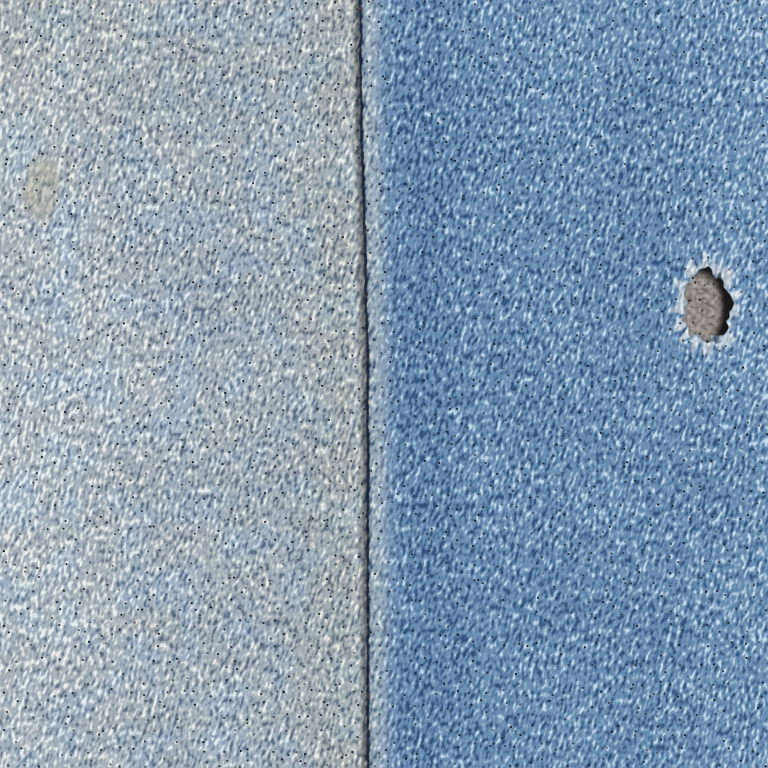
Give the GLSL for this texture, as a Shadertoy shader.

```glsl
// Two panels of washed denim joined by a vertical seam, with a stain, a frayed hole and dark specks.

float hash(vec2 p) {
    vec3 q = fract(vec3(p.xyx) * 0.1031);
    q += dot(q, q.yzx + 33.33);
    return fract((q.x + q.y) * q.z);
}

vec2 gradient(vec2 cell) {
    float angle = 6.2832 * hash(cell);
    return vec2(cos(angle), sin(angle));
}

// Gradient noise, roughly -0.7 to 0.7
float gnoise(vec2 p) {
    vec2 i = floor(p), f = p - i;
    vec2 u = f * f * f * (f * (f * 6.0 - 15.0) + 10.0);
    vec2 e = vec2(0.0, 1.0);
    float low = mix(dot(gradient(i), f), dot(gradient(i + e.yx), f - e.yx), u.x);
    float high = mix(dot(gradient(i + e.xy), f - e.xy), dot(gradient(i + 1.0), f - 1.0), u.x);
    return mix(low, high, u.y);
}

float fbm(vec2 p) {
    float sum = 0.0, amp = 0.6;
    for (int i = 0; i < 4; i++) {
        sum += amp * gnoise(p);
        p = p * 2.03 + 17.0;
        amp *= 0.5;
    }
    return sum;
}

float bump(float x, float centre, float width) {
    float d = (x - centre) / width;
    return exp(-d * d);
}

vec3 ramp(vec3 dark, vec3 mid, vec3 light, float t) {
    vec3 low = mix(dark, mid, smoothstep(-0.1, 0.5, t));
    return mix(low, light, smoothstep(0.5, 1.1, t));
}

// Short slanted twill strokes with broken, mottled threads
float weave(vec2 p, float slant) {
    vec2 q = vec2(p.x - slant * p.y, p.y);
    float strokes = gnoise(q * vec2(185.0, 98.0));
    float fine = gnoise(q * vec2(250.0, 165.0) + 41.0);
    float mottle = gnoise(q * vec2(75.0, 55.0) + 9.0);
    float ribs = sin(6.2832 * (q.x * 135.0 + 0.8 * mottle));
    return 0.82 * strokes + 0.60 * fine + 0.25 * mottle + 0.09 * ribs;
}

float seamX(float y) {
    float wobble = 0.0018 * gnoise(vec2(y * 14.0, 3.0)) + 0.0014 * gnoise(vec2(y * 75.0, 6.0));
    return 0.479 - 0.010 * smoothstep(0.45, 1.0, y) + wobble;
}

vec3 denim(vec2 p, float side, float grain, float px) {
    float fade = 0.17 * fbm(p * vec2(9.0, 7.0));

    // Bleached panel: pale outer edge, greyer toward the seam
    float glow = 0.17 * bump(p.x, 0.04, 0.15) * (0.5 + 0.5 * bump(p.y, 0.42, 0.35));
    float tl = 0.47 + grain + fade + glow;
    vec3 pale = ramp(vec3(0.37, 0.43, 0.50), vec3(0.64, 0.685, 0.72), vec3(0.91, 0.93, 0.92), tl);
    float warmth = 0.7 * bump(p.x, 0.45, 0.05) + 0.6 * bump(p.x, 0.0, 0.25) * smoothstep(0.7, 1.0, p.y);
    pale *= mix(vec3(1.0), vec3(1.01, 0.99, 0.93), warmth);
    pale += vec3(-0.025, 0.0, 0.03) * smoothstep(-0.2, 0.4, fbm(p * 19.0 + 5.0));

    // Blue panel: deep band beside the ridge, lighter outer edge
    float tr = 0.47 + grain + fade - 0.10 * bump(p.x, 0.555, 0.045);
    tr += 0.08 * smoothstep(0.85, 1.0, p.x) + 0.05 * smoothstep(0.8, 1.0, p.y);
    vec3 blue = ramp(vec3(0.20, 0.32, 0.48), vec3(0.42, 0.555, 0.70), vec3(0.77, 0.86, 0.92), tr);

    // Worn ridge with a ragged, mottled border
    float ridge = bump(side + 0.012 * grain, 0.010, 0.017);
    vec3 worn = ramp(vec3(0.37, 0.46, 0.55), vec3(0.64, 0.70, 0.74), vec3(0.89, 0.91, 0.88), 0.52 + grain);
    blue = mix(blue, worn, 0.85 * ridge);
    return mix(pale, blue, smoothstep(-px, px, side));
}

// Narrow dark fold whose width and darkness vary along its length
vec3 addSeam(vec3 col, float side, float y, float grain, float px) {
    float broken = 0.5 + 0.7 * gnoise(vec2(y * 48.0, 8.0));
    col += 0.05 * bump(side, -0.016, 0.007);
    col *= 1.0 - 0.38 * bump(side, -0.003, 0.006);
    float halfWidth = 0.0013 + 0.0009 * broken - 0.0012 * grain;
    float line = 1.0 - smoothstep(halfWidth - px, halfWidth + px, abs(side));
    vec3 fold = mix(vec3(0.08, 0.12, 0.20), vec3(0.30, 0.26, 0.26), smoothstep(0.65, 0.9, broken));
    return mix(col, fold, 0.88 * line);
}

vec3 addStain(vec3 col, vec2 p, vec2 centre, vec2 size) {
    float d = length((p - centre) / size) + 0.4 * fbm(p * 28.0);
    vec3 tint = vec3(0.67, 0.65, 0.60) + 0.45 * (col - 0.68);
    return mix(col, tint, 0.75 * (1.0 - smoothstep(0.65, 1.15, d)));
}

vec3 addHole(vec3 col, vec2 p, vec2 centre, vec2 size, float grain) {
    vec2 q = (p - centre) / size;
    vec2 dir = q / max(length(q), 0.001);
    float d = length(q) + 0.25 * gnoise(dir * 3.0 + 4.0) + 0.22 * gnoise(p * 95.0);

    // Short white fringe of loose threads
    float reach = 1.12 + 0.55 * gnoise(dir * 6.0 + 2.0);
    float fringe = smoothstep(0.84, 0.98, d) * (1.0 - smoothstep(reach - 0.1, reach + 0.2, d));
    col = mix(col, vec3(0.80, 0.83, 0.85) + 0.25 * grain, 0.85 * fringe);

    // Creased grey lining, shaded on the right and at the top
    float crease = 1.0 - smoothstep(0.0, 0.12, abs(gnoise(p * 85.0)));
    vec3 lining = vec3(0.57, 0.55, 0.53) + 0.22 * gnoise(p * 160.0) - 0.08 * crease;
    float shade = smoothstep(0.72, 1.08, length(q + vec2(0.34, 0.08)));
    lining = mix(lining, vec3(0.10, 0.09, 0.09), shade);
    return mix(col, lining, 1.0 - smoothstep(0.84, 0.94, d));
}

// One small dot of random strength in some cells of a grid
float specks(vec2 p, float cells, float chance, float px) {
    vec2 id = floor(p * cells);
    vec2 spot = 0.08 + 0.84 * vec2(hash(id + 11.0), hash(id + 57.0));
    float d = length(fract(p * cells) - spot) / cells;
    float spread = 1.0 - smoothstep(0.0005, 0.0009 + px, d);
    return spread * step(hash(id + 91.0), chance) * (0.5 + 0.5 * hash(id + 23.0));
}

void mainImage(out vec4 fragColor, in vec2 fragCoord) {
    vec2 p = fragCoord / iResolution.xy;
    float px = 1.0 / iResolution.y;
    float side = p.x - seamX(p.y);
    float grain = weave(p, 0.24);

    vec3 col = denim(p, side, grain, px);
    col = addStain(col, p, vec2(0.055, 0.752), vec2(0.026, 0.047));
    col = addSeam(col, side, p.y, grain, px);
    col = addHole(col, p, vec2(0.921, 0.602), vec2(0.034, 0.052), grain);
    col = mix(col, vec3(0.07, 0.09, 0.12), specks(p, 66.0, 0.55, px));
    fragColor = vec4(clamp(col, 0.0, 1.0), 1.0);
}
```
